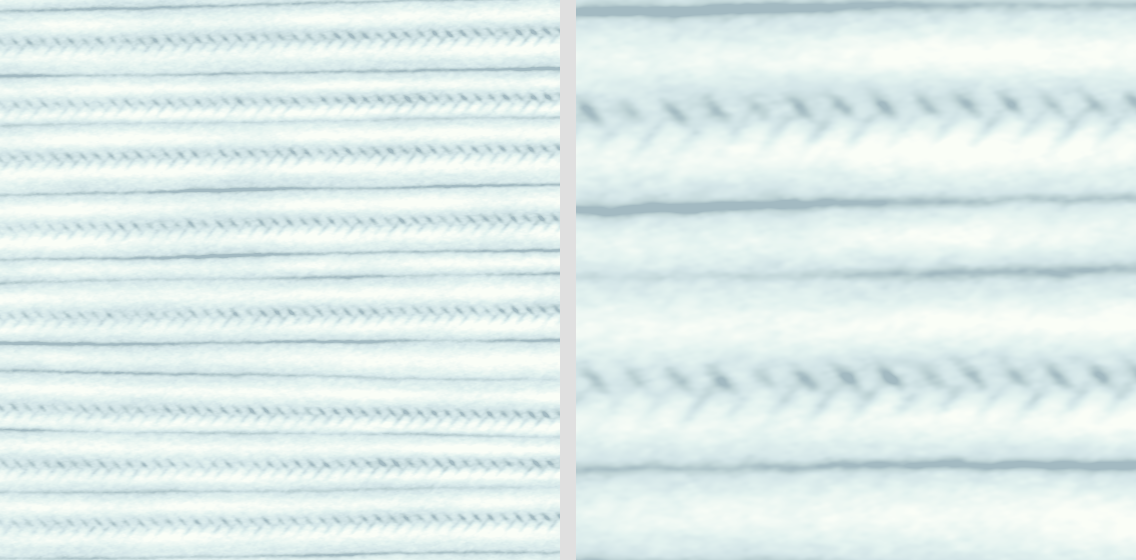
Left, the full canvas; right, a detail of the centre.
Reproduce this texture procedurally as a WebGL 2 fragment shader.

```glsl
#version 300 es
precision highp float;
// Rows of pale satin braid lying side by side. Each cord is a rounded profile
// between two sloping seams; wide cords carry a stitched herringbone groove.
// Depth of shade is summed from soft bumps, then mapped to a colour ramp.

#define CORDS 12
#define STITCHES 40.0      // herringbone teeth across the canvas
#define STITCH_SLANT 0.8   // lean of each strand
#define STITCH_DEPTH 2.0   // darkness of the gaps between strands
#define GROOVE_WIDTH 0.0145
#define SEAM_WIDTH 0.0036
#define SEAM_DEPTH 1.7
#define SHEEN 1.5          // strength of the highlights
#define HOLLOW 1.05        // broad shade around the groove
#define SHADOW 1.25        // broad shade beside the seams
#define WOBBLE 0.004       // waviness of seams
#define FIBRE 1.3          // strength of the thread grain

uniform vec2 u_resolution;
out vec4 fragColor;

// Seam heights at the left and right edges, measured down from the top
const vec2 SEAM[13] = vec2[13](
  vec2(-0.10, -0.13), vec2(0.020, -0.006), vec2(0.137, 0.121),
  vec2(0.224, 0.209), vec2(0.349, 0.328), vec2(0.465, 0.447),
  vec2(0.504, 0.488), vec2(0.615, 0.607), vec2(0.661, 0.680),
  vec2(0.768, 0.778), vec2(0.881, 0.870), vec2(1.000, 0.985),
  vec2(1.120, 1.100));

// Per cord: darkness of its upper seam, groove position (0 = plain cord)
const vec2 LOOK[13] = vec2[13](
  vec2(0.5, 0.56), vec2(0.7, 0.52), vec2(1.1, 0.63), vec2(0.3, 0.50),
  vec2(1.1, 0.55), vec2(1.0, 0.0), vec2(0.7, 0.58), vec2(1.1, 0.0),
  vec2(0.7, 0.66), vec2(0.7, 0.58), vec2(0.4, 0.50), vec2(1.1, 0.56),
  vec2(0.5, 0.0));

float hash(vec2 p) {
  vec3 q = fract(vec3(p.xyx) * 0.1031);
  q += dot(q, q.yzx + 33.33);
  return fract((q.x + q.y) * q.z);
}

float noise(vec2 p) {
  vec2 i = floor(p), f = fract(p);
  f = f * f * (3.0 - 2.0 * f);
  return mix(mix(hash(i), hash(i + vec2(1, 0)), f.x),
             mix(hash(i + vec2(0, 1)), hash(i + vec2(1, 1)), f.x), f.y);
}

float bump(float x, float centre, float width) {
  float d = (x - centre) / width;
  return exp(-d * d);
}

float seamHeight(int i, float x) {
  float wave = noise(vec2(x * 4.0, float(i) * 7.0)) - 0.5;
  float fray = noise(vec2(x * 45.0, float(i) * 11.0)) - 0.5;
  return mix(SEAM[i].x, SEAM[i].y, x) + WOBBLE * (wave + 0.5 * fray);
}

// Dark line at a seam with a broad shadow, uneven along its length
float seamShade(int i, float x, float dist, float spread) {
  float wear = 0.4 + noise(vec2(x * 5.0, float(i) * 13.0 + 5.0));
  float line = SEAM_DEPTH * LOOK[i].x * bump(dist, 0.0, SEAM_WIDTH);
  return wear * line + SHADOW * (0.4 + 0.6 * wear) * exp(-dist / spread);
}

// One strand gap per stitch, with its darkness varied
float strandGap(float phase, float seed) {
  float vary = 0.65 + 0.6 * hash(vec2(floor(phase), seed * 91.0));
  return vary * bump(fract(phase), 0.5, 0.22);
}

// Slanted strands meeting in the groove; h is the height above its centre
float stitches(float x, float h, float seed) {
  float above = strandGap(STITCHES * (x + STITCH_SLANT * h) + seed, seed);
  float below = strandGap(STITCHES * (x - STITCH_SLANT * h) + seed + 0.4, seed);
  float upper = bump(h, 0.004, GROOVE_WIDTH * 0.55) * (above - 0.1);
  float lower = bump(h, -GROOVE_WIDTH * 0.75, GROOVE_WIDTH * 0.75) * (below - 0.4);
  return STITCH_DEPTH * (upper + 0.8 * lower);
}

vec3 ramp(float shade) {
  vec3 c = mix(vec3(0.95, 0.98, 0.96), vec3(0.89, 0.95, 0.94), clamp(shade, -0.5, 1.0));
  c = mix(c, vec3(0.83, 0.90, 0.91), clamp(shade - 1.0, 0.0, 1.0));
  c = mix(c, vec3(0.75, 0.83, 0.84), clamp(shade - 2.0, 0.0, 1.0));
  return mix(c, vec3(0.64, 0.73, 0.76), clamp(shade - 3.0, 0.0, 1.0));
}

void main() {
  vec2 uv = gl_FragCoord.xy / u_resolution;
  float x = uv.x, down = 1.0 - uv.y;

  // Find the cord under this point
  int cord = 0;
  for (int i = 1; i < CORDS; i++)
    if (down > seamHeight(i, x)) cord = i;
  float top = seamHeight(cord, x), bottom = seamHeight(cord + 1, x);
  float t = (down - top) / (bottom - top);
  float groove = LOOK[cord].y, seed = hash(vec2(float(cord), 3.0));

  // Rounded body: sheen and hollow
  float sheen = SHEEN * (0.65 + 0.7 * noise(vec2(x * 9.0, float(cord) * 5.0)));
  float shade = 1.0;
  if (groove > 0.0) {
    shade -= sheen * (bump(t, groove * 0.45, 0.11) + bump(t, groove + 0.20, 0.10));
    shade += HOLLOW * mix(0.8, 1.25, x) * bump(t, groove - 0.05, 0.14);
    float h = groove * (bottom - top) - (down - top);
    shade += stitches(x, h, seed) * mix(0.7, 1.1, x);
  } else {
    shade -= sheen * bump(t, 0.5, 0.25);
  }
  shade += seamShade(cord, x, down - top, 0.011);
  shade += seamShade(cord + 1, x, bottom - down, 0.015);

  // Fine thread grain leaning along the braid, and soft blotches
  vec2 grain = vec2((x + 0.8 * down) * 90.0, down * 170.0 - x * 25.0);
  shade += FIBRE * (0.6 * noise(grain) + 0.4 * noise(grain * 2.1 + 9.0) - 0.5);
  shade += 0.8 * (noise(vec2(x * 7.0, down * 24.0)) - 0.5);

  fragColor = vec4(ramp(shade), 1.0);
}
```
